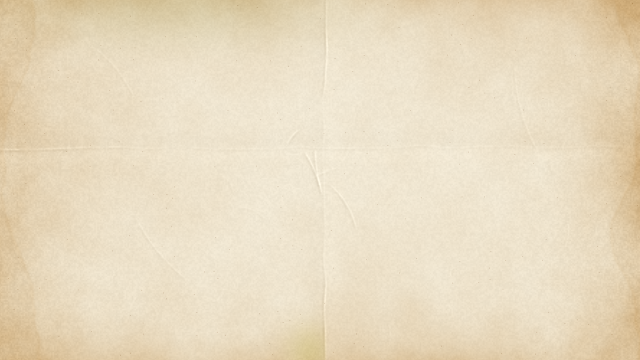
A Shadertoy shader for this texture:

```glsl
// Aged parchment with browned edges, water stains, a cross fold and fine creases.
#define PAPER vec3(0.935, 0.894, 0.808)
#define TAN vec3(0.825, 0.703, 0.520)
#define SIDE_FADE 0.155
#define END_FADE 0.085
#define FOLD_X 0.903
#define FOLD_Y 0.592
#define CLOUD 0.28
#define GRAIN 0.045
#define CREASE_WIDTH 0.0028
#define SMALL_CREASES 22

float hash(vec2 p) {
    vec3 q = fract(p.xyx * vec3(0.1031, 0.1030, 0.0973));
    q += dot(q, q.yzx + 33.33);
    return fract((q.x + q.y) * q.z);
}

float noise(vec2 p) {
    vec2 i = floor(p), f = fract(p);
    f = f * f * (3.0 - 2.0 * f);
    return mix(mix(hash(i), hash(i + vec2(1, 0)), f.x),
               mix(hash(i + vec2(0, 1)), hash(i + vec2(1, 1)), f.x), f.y);
}

float fbm(vec2 p) {
    float sum = 0.0, amp = 0.5;
    for (int i = 0; i < 5; i++) {
        sum += amp * noise(p);
        p = mat2(1.6, 1.2, -1.2, 1.6) * p + 7.3;
        amp *= 0.5;
    }
    return sum;
}

float bell(float d, float width) {
    return exp(-d * d / (width * width));
}

// Light ridge with a shadow beside it, d is the signed distance across
float ridge(float d, float width) {
    return bell(d, width) - 0.7 * bell(d + 1.8 * width, width * 1.3);
}

// Bowed crease from a to b that fades at both ends
float crease(vec2 p, vec2 a, vec2 b, float bow) {
    vec2 along = b - a;
    float len = length(along);
    vec2 dir = along / len;
    float h = dot(p - a, dir) / len;
    float arch = 4.0 * h * (1.0 - h);
    float d = dot(p - a, vec2(-dir.y, dir.x)) - bow * arch;
    return ridge(d, CREASE_WIDTH) * smoothstep(0.0, 0.5, arch) * step(0.0, h) * step(h, 1.0);
}

// Darkening inside a water stain, with a thin tide line at its rim
float stain(float d) {
    return 0.10 * smoothstep(0.006, -0.008, d) * exp(min(d, 0.0) * 12.0) + 0.10 * bell(d, 0.005);
}

void mainImage(out vec4 fragColor, in vec2 fragCoord) {
    vec2 p = fragCoord / iResolution.y;
    float aspect = iResolution.x / iResolution.y;
    float right = aspect - p.x;
    float cloud = fbm(p * 4.0 + 3.0) - 0.48;
    float mottle = fbm(p * 13.0 + 20.0) - 0.48;

    // Browning from the edges, broken up by clouds
    float side = exp(-min(p.x, right) / SIDE_FADE);
    float ends = exp(-min(p.y, 1.0 - p.y) / END_FADE);
    float age = 0.68 * side + 0.46 * ends;
    age *= 1.0 + 1.1 * cloud + 0.5 * mottle;
    age += CLOUD * cloud + 0.14 * mottle;

    // Water stains on the left and right margins
    float wobble = 0.045 * (fbm(vec2(p.y * 9.0, 4.0)) - 0.48) + 0.02 * mottle;
    float leftRim = 0.018 + 0.085 * smoothstep(0.64, 0.93, p.y) + 0.085 * smoothstep(0.46, 0.08, p.y);
    float rightRim = 0.005 + 0.075 * bell(p.y - 0.33, 0.13) + 0.05 * smoothstep(0.82, 0.98, p.y);
    age += stain(p.x - leftRim - wobble) + stain(right - rightRim + wobble);

    // Dirty patch where the vertical fold meets the lower edge
    vec2 patchPos = (p - vec2(0.86, 0.02)) / vec2(0.06, 0.07);
    float dirt = exp(-dot(patchPos, patchPos)) * smoothstep(0.008, -0.004, p.x - FOLD_X);
    age += 0.16 * dirt;

    vec3 color = mix(PAPER, TAN, clamp(age, -0.08, 1.15));
    float olive = bell(p.x - 0.5, 0.45) * smoothstep(0.8, 1.0, p.y);
    color -= olive * vec3(0.035, 0.010, 0.025) + dirt * vec3(0.02, 0.0, 0.06);

    // Cross fold: ragged ridges, strongest near the upper and lower edges
    float relief = 0.0;
    float vx = p.x - FOLD_X - 0.012 * (noise(vec2(p.y * 14.0, 2.0)) - 0.5);
    float hy = p.y - FOLD_Y - 0.008 * (p.x / aspect - 0.5) - 0.009 * (noise(vec2(p.x * 12.0, 8.0)) - 0.5);
    float vWear = 0.25 + 0.85 * smoothstep(0.70, 0.88, p.y) + 0.75 * smoothstep(0.42, 0.20, p.y);
    float hWear = 0.28 + 0.5 * smoothstep(0.55, 0.1, p.x);
    relief += ridge(vx, CREASE_WIDTH) * vWear * (0.4 + 0.9 * noise(vec2(p.y * 25.0, 5.0)));
    relief += ridge(hy, CREASE_WIDTH) * hWear * (0.3 + noise(vec2(p.x * 25.0, 6.0)));
    relief += 0.14 * bell(vx - 0.018, 0.02) - 0.12 * bell(vx + 0.02, 0.025);
    relief += 0.16 * bell(hy + 0.02, 0.018) - 0.14 * bell(hy - 0.018, 0.025);

    // Main creases around the centre, then longer faint ones
    relief += 0.9 * crease(p, vec2(0.843, 0.585), vec2(0.896, 0.455), 0.007);
    relief += 0.7 * crease(p, vec2(0.876, 0.590), vec2(0.892, 0.475), -0.004);
    relief += 0.6 * crease(p, vec2(0.914, 0.490), vec2(0.992, 0.355), 0.014);
    relief += 0.6 * crease(p, vec2(0.797, 0.600), vec2(0.830, 0.640), 0.003);
    relief += 0.35 * crease(p, vec2(0.260, 0.870), vec2(0.375, 0.725), 0.012);
    relief += 0.35 * crease(p, vec2(0.370, 0.410), vec2(0.530, 0.215), -0.015);
    relief += 0.35 * crease(p, vec2(1.430, 0.830), vec2(1.500, 0.570), -0.018);

    // Small scattered creases
    for (int i = 0; i < SMALL_CREASES; i++) {
        float k = float(i);
        vec2 a = vec2(0.15 + 1.45 * hash(vec2(k, 1.7)), 0.08 + 0.84 * hash(vec2(k, 5.3)));
        float turn = 6.283 * hash(vec2(k, 9.1));
        vec2 b = a + (0.03 + 0.06 * hash(vec2(k, 3.9))) * vec2(cos(turn), sin(turn));
        relief += 0.22 * crease(p, a, b, 0.008);
    }
    color += relief * vec3(0.055, 0.060, 0.065);

    // Paper fibre and sparse dark specks
    float fibre = noise(p * 250.0) + 0.5 * noise(p * 120.0 + 40.0) - 0.75;
    color += GRAIN * fibre * (0.7 + 0.5 * side);
    vec2 cell = floor(p * 34.0), local = fract(p * 34.0);
    vec2 spot = 0.2 + 0.6 * vec2(hash(cell + 11.0), hash(cell + 47.0));
    float speck = step(0.90, hash(cell + 83.0)) * smoothstep(0.09, 0.02, length(local - spot));
    color -= 0.09 * speck * vec3(0.8, 1.0, 1.1);

    fragColor = vec4(clamp(color, 0.0, 1.0), 1.0);
}
```
